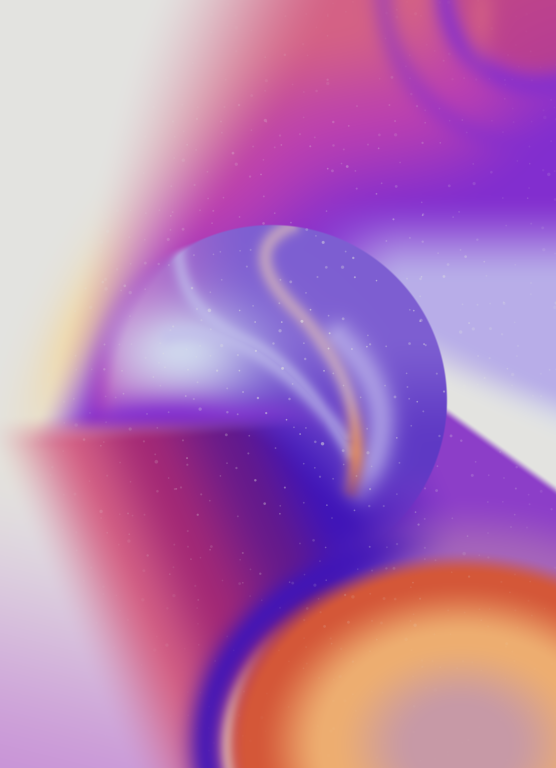
Reproduce this background procedurally as a Shadertoy shader.

```glsl
// Liquid colour gradients around a translucent sphere, with a glowing arc below.
// Soft masks layer the colour fields, sampled quadratic curves form the ribbons,
// and a jittered cell grid scatters fine dust.

const vec3 PAPER = vec3(.89, .89, .88);
const vec3 LILAC = vec3(.78, .56, .84);
const vec3 CREAM = vec3(.95, .84, .62);
const vec3 PINK = vec3(.83, .38, .52);
const vec3 ROSE = vec3(.73, .25, .51);
const vec3 MAGENTA = vec3(.73, .25, .69);
const vec3 VIOLET = vec3(.51, .18, .81);
const vec3 ICE = vec3(.84, .91, .95);
const vec3 CRIMSON = vec3(.64, .16, .46);
const vec3 PLUM = vec3(.39, .1, .55);
const vec3 INDIGO = vec3(.25, .08, .72);
const vec3 EMBER = vec3(.83, .34, .22);
const vec3 AMBER = vec3(.93, .68, .44);
const vec3 MAUVE = vec3(.78, .6, .65);
const vec3 PERIWINKLE = vec3(.49, .37, .82);
const vec3 MIST = vec3(.72, .68, .91);

// Smooth step that accepts its edges in either order.
float fade(float a, float b, float x) {
  float t = clamp((x - a) / (b - a), 0., 1.);
  return t * t * (3. - 2. * t);
}

float bell(float x, float width) { return exp(-x * x / (width * width)); }

float glow(vec2 p, vec2 centre, vec2 radii) { return bell(length((p - centre) / radii), 1.); }

float hash(vec2 p) { return fract(sin(dot(p, vec2(127.1, 311.7))) * 43758.5); }

// Distance to a quadratic curve, approximated by short segments.
float curve(vec2 p, vec2 a, vec2 b, vec2 c) {
  float nearest = 9.;
  vec2 start = a;
  for (int i = 1; i <= 16; i++) {
    float t = float(i) / 16.;
    vec2 end = mix(mix(a, b, t), mix(b, c, t), t);
    vec2 v = end - start, w = p - start;
    nearest = min(nearest, length(w - v * clamp(dot(w, v) / dot(v, v), 0., 1.)));
    start = end;
  }
  return nearest;
}

// Pale ground, pink to violet veil and the bright band on the right.
vec3 upperField(vec2 p) {
  vec3 col = mix(LILAC, PAPER, fade(-.08, .42, p.y + .25 * p.x));
  float side = p.x + .106 - .425 * p.y;
  float soft = mix(.04, .13, fade(.42, 1., p.y));
  col = mix(col, CREAM, .85 * bell(side + .025, .05) * bell(p.y - .58, .13));
  float depth = (.98 - p.y) * 2.5 + (p.x - .4) * 1.2 + .04 * sin(p.x * 17. + p.y * 9.);
  vec3 veil = mix(PINK, MAGENTA, fade(.05, .5, depth));
  veil = mix(veil, VIOLET, fade(.4, .85, depth));
  // Curled folds in the corner.
  float curl = length(p - vec2(.703, 1.013));
  veil = mix(veil, ROSE, .7 * fade(.14, .08, curl));
  veil = mix(veil, VIOLET, .7 * bell(curl - .125, .018) + .4 * bell(curl - .205, .018));
  veil = mix(veil, PINK, .7 * glow(p, vec2(.625, .98), vec2(.02, .05)));
  col = mix(col, veil, fade(-soft, soft, side) * fade(.41, .46, p.y));
  vec3 band = mix(MIST, ICE, fade(.53, .44, p.y + .25 * p.x - .15));
  band = mix(band, PAPER, fade(.86, .78, p.y + .5 * p.x));
  return mix(col, band, fade(.75, .63, p.y) * fade(.38, .53, p.x));
}

// Red to indigo body filling the lower half.
vec3 lowerField(vec3 col, vec2 p) {
  float side = p.x - .228 + .426 * p.y;
  float top = min(.437 + .05 * p.x, .882 - .72 * p.x);
  vec3 body = mix(PINK, CRIMSON, fade(.03, .15, side));
  body = mix(body, PLUM, fade(.13, .27, side));
  body = mix(body, INDIGO, fade(.25, .35, side));
  body = mix(body, mix(VIOLET, MAUVE, .15), fade(.36, .52, side));
  float soft = mix(.022, .008, fade(.2, .55, p.x));
  return mix(col, body, fade(-.065, .06, side) * fade(top + soft, top - soft, p.y));
}

// Nested glowing ellipses in the lower right.
vec3 emberArc(vec3 col, vec2 p) {
  float d = length((p - vec2(.599, .03)) / vec2(.293, .234));
  float left = fade(.6, .4, p.x);
  col = mix(col, mix(VIOLET, MAUVE, .6), .8 * fade(1.4, 1.05, d) * (1. - left));
  col = mix(col, INDIGO, .9 * left * bell(d - 1.13, .085));
  col = mix(col, PAPER, .7 * bell(d - 1.03, .035) * fade(.2, .03, p.y));
  vec3 arc = mix(MAUVE, AMBER, fade(.2, .58, d));
  arc = mix(arc, EMBER, fade(.6, .92, d));
  return mix(col, arc, fade(1.09, .95, d));
}

// Translucent sphere: cool tint, light pool and flowing ribbons.
vec3 sphere(vec3 col, vec2 p, float px) {
  float rim = length(p - vec2(.353, .479)) - .228;
  float soft = mix(.025, 1.2 * px, fade(.14, .27, p.x));
  float ground = .455 - .11 * fade(.33, .5, p.x);
  float blur = mix(.022, .06, fade(.3, .4, p.x));
  float mask = fade(soft, -soft, rim) * fade(ground - blur, ground + blur, p.y);
  vec3 glass = mix(mix(MAGENTA, MIST, .4), PERIWINKLE, fade(.15, .34, p.x));
  glass = mix(glass, mix(INDIGO, PERIWINKLE, .5), fade(.57, .42, p.y) * fade(.27, .38, p.x));
  glass = mix(glass, ICE, .85 * glow(p, vec2(.235, .542), vec2(.1, .065)));
  glass = mix(glass, VIOLET, .9 * glow(p, vec2(.22, .457), vec2(.15, .027)));
  glass = mix(glass, MAGENTA, .6 * glow(p, vec2(.12, .5), vec2(.025, .07)));
  float haze = curve(p, vec2(.44, .56), vec2(.535, .47), vec2(.465, .36));
  glass = mix(glass, MIST, .75 * bell(haze, .022));
  vec2 bend = vec2(.319, .557), knot = vec2(.378, .603);
  float thread = min(curve(p, vec2(.232, .68), vec2(.232, .596), bend),
                     curve(p, bend, vec2(.39, .525), vec2(.455, .41)));
  float stream = curve(p, vec2(.22, .563), vec2(.33, .585), vec2(.448, .43));
  glass = mix(glass, mix(MIST, ICE, .3), .6 * max(bell(thread, .011), bell(stream, .012)));
  float ribbon = min(curve(p, vec2(.378, .706), vec2(.312, .674), knot),
                     curve(p, knot, vec2(.488, .492), vec2(.456, .362)));
  vec3 silk = mix(mix(EMBER, AMBER, .6), mix(MAUVE, MIST, .4), fade(.4, .5, p.y));
  return mix(col, mix(glass, silk, .85 * bell(ribbon, .012)), mask);
}

// Jittered specks, one candidate per cell.
float dust(vec2 p, float cells, float px) {
  vec2 id = floor(p * cells);
  vec2 spot = .2 + .6 * vec2(hash(id), hash(id + 17.));
  float radius = mix(.0006, .002, pow(hash(id + 41.), 4.));
  float d = length(fract(p * cells) - spot) / cells;
  return step(.72, hash(id + 73.)) * fade(radius + px, radius - .5 * px, d);
}

void mainImage(out vec4 fragColor, in vec2 fragCoord) {
  vec2 p = fragCoord / iResolution.xy * vec2(.7227, 1.);
  float px = 1. / iResolution.y;
  vec3 col = sphere(emberArc(lowerField(upperField(p), p), p), p, px);
  float specks = dust(p, 34., px) + .6 * dust(p + 3.7, 58., px);
  col = mix(col, PAPER, .6 * min(specks, 1.) * glow(p, vec2(.42, .54), vec2(.3)));
  fragColor = vec4(col, 1.);
}
```
